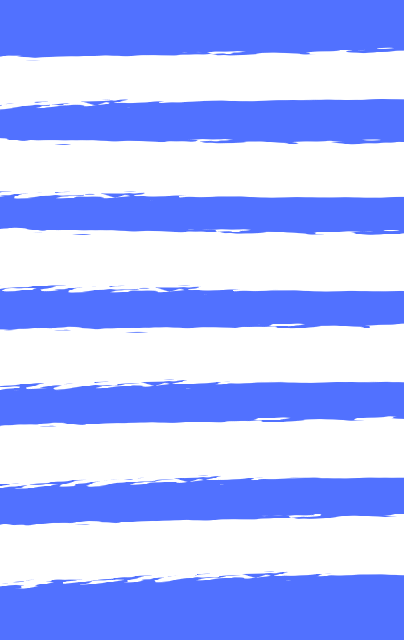
Write a Shadertoy shader that draws this pattern.

```glsl
// Seven blue dry-brush stripes with torn, streaky edges on white.

const int STRIPES = 7;
const vec3 PAPER = vec3(1.0);
const vec3 PAINT = vec3(0.318, 0.443, 1.0);

// Edge heights measured down from the top: top left, top right, bottom left, bottom right.
const vec4 EDGES[STRIPES] = vec4[](
    vec4(-0.1, -0.1, 0.090, 0.079),
    vec4(0.167, 0.155, 0.2185, 0.223),
    vec4(0.306, 0.308, 0.3585, 0.3645),
    vec4(0.4525, 0.4545, 0.5145, 0.508),
    vec4(0.607, 0.5965, 0.665, 0.6525),
    vec4(0.762, 0.746, 0.8205, 0.804),
    vec4(0.916, 0.898, 1.1, 1.1));

// Sideways slide of the same brush stroke in each stripe.
const float SLIDE[STRIPES] = float[](0.02, 0.0, 0.03, 0.115, 0.092, 0.145, 0.25);

vec2 randomGradient(vec2 cell) {
    float angle = 6.2832 * fract(sin(dot(cell, vec2(127.1, 311.7))) * 43758.5);
    return vec2(cos(angle), sin(angle));
}

float gradientNoise(vec2 p) {
    vec2 i = floor(p), f = p - i;
    vec2 u = f * f * f * (f * (f * 6.0 - 15.0) + 10.0);
    vec2 e = vec2(0.0, 1.0);
    float low = mix(dot(randomGradient(i), f),
                    dot(randomGradient(i + e.yx), f - e.yx), u.x);
    float high = mix(dot(randomGradient(i + e.xy), f - e.xy),
                     dot(randomGradient(i + e.yy), f - e.yy), u.x);
    return mix(low, high, u.y);
}

// Turns the distance inside a clean edge into one torn by long bristle streaks.
float tornEdge(float x, float inside, float slant, float wear, float seed) {
    float along = inside + slant * x;
    float wobble = gradientNoise(vec2(x * 14.0, seed));
    float streak = gradientNoise(vec2(x * 18.0, along * 220.0) + seed);
    float teeth = gradientNoise(vec2(x * 55.0, along * 260.0) + seed * 2.0);
    return inside + 0.0025 * wobble + wear * (0.012 * streak + 0.004 * teeth);
}

// Flat-topped chip of paint that narrows downwards.
float chip(vec2 p, float halfWidth) {
    return min(p.y, (halfWidth - abs(p.x) - 3.0 * p.y) * 0.3);
}

// Thin stray dash, pointed at both ends.
float dash(vec2 p, float halfLength, float halfHeight) {
    float taper = 1.0 - p.x * p.x / (halfLength * halfLength);
    return halfHeight * taper - abs(p.y);
}

float coverage(float inside) {
    return clamp(0.5 + inside / max(fwidth(inside), 1e-5), 0.0, 1.0);
}

float stripe(vec2 p, float across, vec4 edges, float slide, float hasDash) {
    float top = mix(edges.x, edges.y, sin(across * 1.5708));
    float bottom = mix(edges.z, edges.w, across);
    float x = p.x - slide;

    // The upper edge is dry on the left and loaded with paint on the right.
    float topWear = mix(1.0, 0.12, smoothstep(0.24, 0.34, x));
    float patches = gradientNoise(vec2(x * 9.0, 4.5));
    float bottomWear = mix(0.25, 0.8, smoothstep(-0.2, 0.3, patches));

    float upper = tornEdge(x, p.y - top, 0.06, topWear, 7.3);
    float lower = tornEdge(x, bottom - p.y, 0.015, bottomWear, 21.6);
    float paint = coverage(min(upper, lower));
    float flake = coverage(chip(vec2(x - 0.15, p.y - top + 0.0045), 0.021));
    float stray = coverage(dash(vec2(x - 0.1, p.y - bottom - 0.007), 0.013, 0.0007));
    return max(max(paint, flake), stray * hasDash);
}

void mainImage(out vec4 fragColor, in vec2 fragCoord) {
    vec2 p = vec2(fragCoord.x, iResolution.y - fragCoord.y) / iResolution.y;
    float across = fragCoord.x / iResolution.x;
    float paint = 0.0;
    for (int i = 0; i < STRIPES; i++) {
        float hasDash = (i >= 1 && i <= 3) ? 1.0 : 0.0;
        paint = max(paint, stripe(p, across, EDGES[i], SLIDE[i], hasDash));
    }
    fragColor = vec4(mix(PAPER, PAINT, paint), 1.0);
}
```
